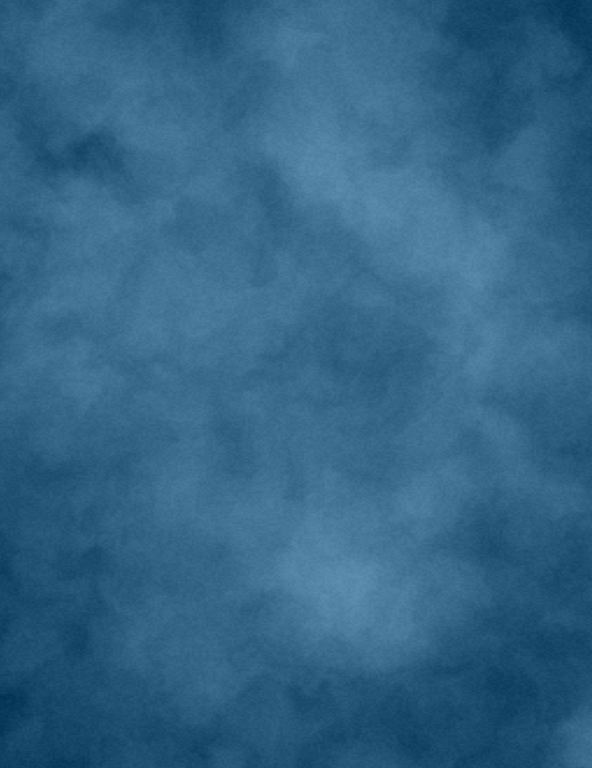
Reproduce this texture procedurally as a Shadertoy shader.

```glsl
// A mottled blue studio backdrop: soft, cloudy paint with darker edges.
// Warped fractal noise makes the clouds, a second layer adds small smudges,
// and a fine, slightly flattened grain gives the surface its tooth.

const vec3 MID_BLUE = vec3(0.248, 0.440, 0.570);
const vec3 TONE_STEP = vec3(1.0, 1.0, 0.99);
const float CLOUD_CONTRAST = 0.345;
const float SMUDGE_DEPTH = 0.05;
const float EDGE_DEPTH = 0.12;
const float GRAIN_CONTRAST = 0.036;

float hash(vec2 cell) {
    vec3 q = fract(cell.xyx * vec3(0.1031, 0.1030, 0.0973));
    q += dot(q, q.yzx + 33.33);
    return fract((q.x + q.y) * q.z);
}

// Smoothly interpolated lattice noise in 0..1
float valueNoise(vec2 p) {
    vec2 cell = floor(p);
    vec2 f = fract(p);
    vec2 w = f * f * f * (f * (f * 6.0 - 15.0) + 10.0);
    float low = mix(hash(cell), hash(cell + vec2(1.0, 0.0)), w.x);
    float high = mix(hash(cell + vec2(0.0, 1.0)), hash(cell + vec2(1.0)), w.x);
    return mix(low, high, w.y);
}

// Rotated octaves, normalised to 0..1
float fractalNoise(vec2 p, int octaves, float gain) {
    const mat2 TURN = mat2(0.8, 0.6, -0.6, 0.8);
    float sum = 0.0, total = 0.0, weight = 1.0;
    for (int i = 0; i < octaves; i++) {
        sum += weight * valueNoise(p);
        total += weight;
        weight *= gain;
        p = TURN * p * 2.03 + vec2(17.3, 9.1);
    }
    return sum / total;
}

// Layered sines bend the clouds broadly, noise frays their rims
vec2 warp(vec2 p, float bend, float fray) {
    vec2 waves = sin(p.yx * 5.0 + vec2(0.7, 2.1))
               + 0.5 * sin(p.yx * 11.0 + p * 4.0 + vec2(3.0, 1.2));
    vec2 rims = vec2(fractalNoise(p * 12.0 + 31.0, 5, 0.6),
                     fractalNoise(p * 12.0 + 67.0, 5, 0.6)) - 0.5;
    return p + bend * waves + fray * rims;
}

float clouds(vec2 p) {
    return fractalNoise(warp(p, 0.015, 0.075) * 5.6 + vec2(25.4, 3.7), 7, 0.57) - 0.5;
}

float smudges(vec2 p) {
    float n = fractalNoise(warp(p, 0.015, 0.06) * vec2(8.0, 10.0) + 43.0, 5, 0.5);
    return smoothstep(0.58, 0.82, n);
}

float edgeShade(vec2 uv) {
    return smoothstep(0.45, 1.4, length(uv * 2.0 - 1.0));
}

float grain(vec2 p) {
    return valueNoise(p * vec2(330.0, 430.0)) + 0.3 * valueNoise(p * 170.0 + 8.0) - 0.65;
}

void mainImage(out vec4 fragColor, in vec2 fragCoord) {
    vec2 uv = fragCoord / iResolution.xy;
    vec2 p = fragCoord / iResolution.y;

    float tone = CLOUD_CONTRAST * clouds(p)
               - SMUDGE_DEPTH * smudges(p)
               - EDGE_DEPTH * edgeShade(uv)
               + GRAIN_CONTRAST * grain(p);

    fragColor = vec4(clamp(MID_BLUE + TONE_STEP * tone, 0.0, 1.0), 1.0);
}
```
